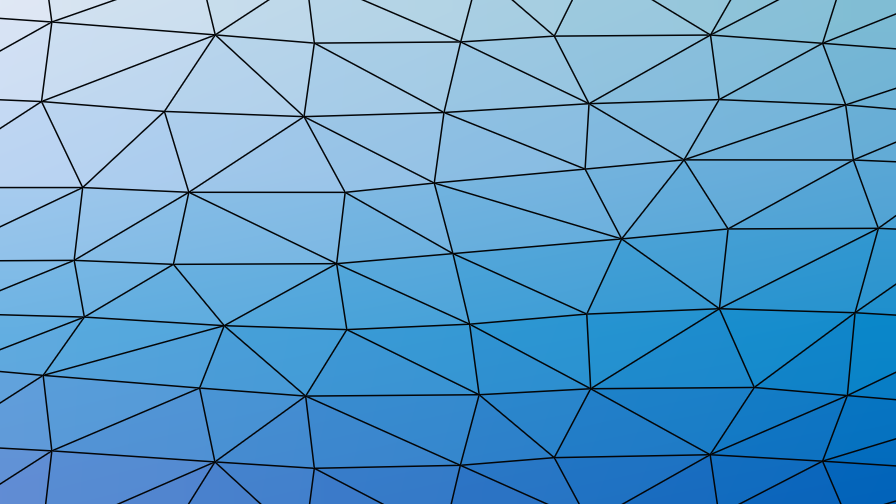
Write a Shadertoy shader that draws this background.

```glsl
// Low-poly mesh: a wave-warped lattice is split into triangles, each tinted
// from a two-way blue gradient sampled near its centre, with thin dark seams.
// Lattice space is measured in canvas heights with y pointing down.

const float PI = 3.14159265;
const vec2 LATTICE_ORIGIN = vec2(0.125, 0.074);
const vec2 LATTICE_STEP = vec2(0.2604, 0.14);
const float SWAY = 0.042;          // sideways wave along each column
const float ZIGZAG = 0.030;        // sideways alternation between rows
const float TILT = 0.0093;         // row slope, varying from row to row
const float TILT_BIAS = -0.0023;
const float SWELL = 0.0185;        // vertical wave shared by all rows
const float SEAM_HALF_WIDTH = 0.0015;
const float FACET_FLATNESS = 0.75; // 1 = flat facets, 0 = smooth gradient
const vec3 SEAM_COLOR = vec3(0.01, 0.02, 0.03);

// Gradient rows from top to bottom, left and right ends
const vec3 MIST_LEFT  = vec3(0.88, 0.91, 0.96);
const vec3 MIST_RIGHT = vec3(0.50, 0.74, 0.83);
const vec3 SKY_LEFT   = vec3(0.73, 0.83, 0.95);
const vec3 SKY_RIGHT  = vec3(0.37, 0.66, 0.84);
const vec3 SEA_LEFT   = vec3(0.38, 0.68, 0.88);
const vec3 SEA_RIGHT  = vec3(0.04, 0.53, 0.79);
const vec3 DEEP_LEFT  = vec3(0.38, 0.55, 0.83);
const vec3 DEEP_RIGHT = vec3(0.00, 0.37, 0.72);

vec3 gradientColor(vec2 p) {
    float x = clamp(p.x * iResolution.y / iResolution.x, 0.0, 1.0);
    float y = clamp(p.y, 0.0, 1.0) * 3.0;
    vec3 color = mix(mix(MIST_LEFT, MIST_RIGHT, x), mix(SKY_LEFT, SKY_RIGHT, x), min(y, 1.0));
    color = mix(color, mix(SEA_LEFT, SEA_RIGHT, x), clamp(y - 1.0, 0.0, 1.0));
    return mix(color, mix(DEEP_LEFT, DEEP_RIGHT, x), clamp(y - 2.0, 0.0, 1.0));
}

// Lattice point (column, row) displaced by the waves
vec2 meshVertex(vec2 id) {
    float sway = SWAY * cos(1.05 * (id.y - 3.9) + 0.9 * cos(PI * id.x));
    float zigzag = ZIGZAG * cos(PI * id.y) * cos(0.85 * (id.x - 1.0));
    float tilt = (TILT * cos(1.2 * id.y) + TILT_BIAS) * (id.x - 3.0);
    float swell = SWELL * cos(1.05 * (id.x - 2.0));
    return LATTICE_ORIGIN + LATTICE_STEP * id + vec2(sway + zigzag, tilt + swell);
}

// Falling diagonals gather in a band that shifts on alternate rows
bool diagonalFalls(vec2 cell) {
    float bandCenter = 2.5 - 0.9 * cos(PI * cell.y);
    return abs(cell.x - bandCenter) < 1.5;
}

float segmentDistance(vec2 p, vec2 a, vec2 b) {
    vec2 pa = p - a, ba = b - a;
    return length(pa - ba * clamp(dot(pa, ba) / dot(ba, ba), 0.0, 1.0));
}

float side(vec2 p, vec2 a, vec2 b) {
    return (b.x - a.x) * (p.y - a.y) - (b.y - a.y) * (p.x - a.x);
}

// Tints p when inside the triangle and tracks the nearest seam
void addTriangle(vec2 p, vec2 a, vec2 b, vec2 c, inout vec3 color, inout float seam) {
    vec3 s = vec3(side(p, a, b), side(p, b, c), side(p, c, a));
    if (all(greaterThanEqual(s, vec3(0.0))) || all(lessThanEqual(s, vec3(0.0))))
        color = gradientColor(mix(p, (a + b + c) / 3.0, FACET_FLATNESS));
    seam = min(seam, min(segmentDistance(p, a, b),
               min(segmentDistance(p, b, c), segmentDistance(p, c, a))));
}

void mainImage(out vec4 fragColor, in vec2 fragCoord) {
    vec2 p = fragCoord / iResolution.y;
    p.y = 1.0 - p.y;
    vec2 home = floor((p - LATTICE_ORIGIN) / LATTICE_STEP);
    vec3 color = gradientColor(p);
    float seam = 1.0;

    // Displaced cells can reach p only from the surrounding block
    for (int row = -1; row <= 1; row++) {
        for (int column = -1; column <= 1; column++) {
            vec2 cell = home + vec2(column, row);
            vec2 a = meshVertex(cell);
            vec2 b = meshVertex(cell + vec2(1.0, 0.0));
            vec2 c = meshVertex(cell + vec2(0.0, 1.0));
            vec2 d = meshVertex(cell + vec2(1.0, 1.0));
            if (diagonalFalls(cell)) {
                addTriangle(p, a, b, d, color, seam);
                addTriangle(p, a, d, c, color, seam);
            } else {
                addTriangle(p, a, b, c, color, seam);
                addTriangle(p, b, d, c, color, seam);
            }
        }
    }

    // Pixel-wide antialiasing that also fades seams thinner than a pixel
    float halfWidth = SEAM_HALF_WIDTH * iResolution.y;
    float coverage = clamp(halfWidth + 0.5 - seam * iResolution.y, 0.0, min(1.0, 2.0 * halfWidth));
    fragColor = vec4(mix(color, SEAM_COLOR, coverage), 1.0);
}
```
